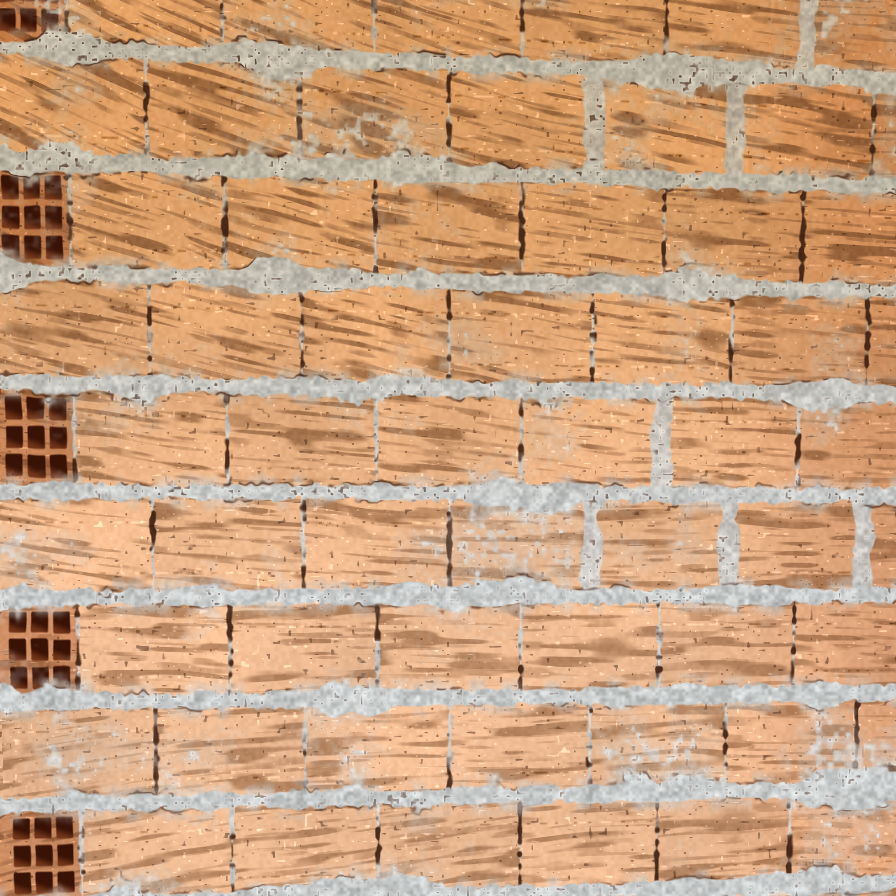
This texture is drawn by a Shadertoy shader. Its source:

```glsl
// Hollow clay brick wall in running bond, seen slightly askew: nine courses of
// grooved blocks, cored block ends at the left edge, thin dark upright joints
// and ragged grey bed mortar. Course and column indices invert two quadratics.

#define BED_HALF 0.0095
#define THIN_HALF 0.0021
#define WIDE_HALF 0.0105
#define GROOVE_DEPTH 0.72
#define SMEAR_LEVEL 0.72
#define CLAY_TOP vec3(0.87, 0.62, 0.39)
#define CLAY_LOW vec3(0.95, 0.745, 0.585)
#define GROOVE_TINT vec3(0.47, 0.29, 0.16)
#define MORTAR_TOP vec3(0.76, 0.73, 0.66)
#define MORTAR_LOW vec3(0.81, 0.82, 0.82)
#define GAP_DARK vec3(0.22, 0.11, 0.06)
#define CORE_DARK vec3(0.22, 0.07, 0.02)

float hash(vec2 p) {
    vec3 q = fract(vec3(p.xyx) * 0.1031);
    q += dot(q, q.yzx + 33.33);
    return fract((q.x + q.y) * q.z);
}

float noise(vec2 p) {
    vec2 i = floor(p), f = fract(p);
    f = f * f * (3.0 - 2.0 * f);
    return mix(mix(hash(i), hash(i + vec2(1, 0)), f.x),
               mix(hash(i + vec2(0, 1)), hash(i + vec2(1, 1)), f.x), f.y);
}

// Solves pos = start + pitch * k - shrink * k * k; returns k and local pitch
vec2 courseIndex(float pos, float start, float pitch, float shrink) {
    float local = sqrt(pitch * pitch - 4.0 * shrink * (pos - start));
    return vec2((pitch - local) / (2.0 * shrink), local);
}

float cover(float d, float soft) { return 1.0 - smoothstep(-soft, soft, d); }

// Fired clay with thin slanted grooves and two faint rows of dots
vec3 clay(vec2 p, vec2 id, float v) {
    float seed = hash(id + 17.0);
    vec3 col = mix(CLAY_TOP, CLAY_LOW, smoothstep(0.1, 0.75, p.y));
    col *= 0.96 + 0.06 * seed + 0.09 * (noise(p * 12.0) - 0.5);
    col *= mix(vec3(1), vec3(0.92, 0.86, 0.82), smoothstep(0.75, 1.0, p.x));

    float slope = (1.0 - id.x / 6.0) * mix(0.36, -0.22, id.y / 8.0) + 0.10 * (seed - 0.5);
    vec2 q = vec2(p.x, p.y - slope * p.x) + seed * 7.0;
    q.y += 0.006 * noise(q * vec2(14, 20));
    float groove = smoothstep(0.60, 0.84, noise(q * vec2(18, 150)));
    groove += 0.55 * smoothstep(0.62, 0.86, noise(q * vec2(26, 260) + 9.0));
    groove *= 0.65 + 0.7 * noise(p * 70.0);
    float fade = mix(1.0, 0.68, smoothstep(0.15, 0.8, p.y));
    col = mix(col, GROOVE_TINT, min(groove, 1.0) * GROOVE_DEPTH * fade);

    float line = cover(abs(abs(v - 0.53) - 0.24) - 0.008, 0.012) * step(0.35, hash(id + 5.0 + floor(v * 2.0)));
    float dash = noise(vec2(p.x * 190.0, id.y * 9.0 + floor(v * 2.0)));
    col += line * (0.13 * smoothstep(0.66, 0.85, dash) - 0.20 * (1.0 - smoothstep(0.14, 0.32, dash)));

    // Stray pits and pale crumbs
    float fleck = noise(p * vec2(170, 230) + 3.0);
    col = mix(col, GAP_DARK, 0.45 * smoothstep(0.87, 0.97, fleck));
    col += 0.16 * (1.0 - smoothstep(0.03, 0.12, fleck));
    return col + 0.06 * (noise(p * 240.0) - 0.5);
}

// Three by three open cores over the unit square
vec3 cores(vec2 uv, vec3 wall, float soft) {
    vec2 cell = fract(uv * 3.0) - 0.5;
    float d = length(max(abs(cell) - 0.31, 0.0)) - 0.08;
    d = max(d, max(abs(uv.x - 0.5), abs(uv.y - 0.5)) * 3.0 - 1.5);
    vec3 inside = mix(CORE_DARK, vec3(0.50, 0.24, 0.12), smoothstep(0.0, 0.4, cell.y - 0.3 * cell.x) * 0.8);
    return mix(wall * vec3(0.87, 0.76, 0.68), inside, cover(d, soft));
}

void mainImage(out vec4 fragColor, in vec2 fragCoord) {
    vec2 p = fragCoord / iResolution.xy;
    p.y = 1.0 - p.y;                              // courses count downward
    float soft = 1.2 / iResolution.y;

    // Wall coordinates
    float wobble = noise(p * 45.0) - 0.5;
    float grain = noise(p * 150.0) - 0.5;
    float grit = noise(p * 270.0 + 31.0);
    vec2 down = courseIndex(p.y, mix(0.052, 0.089, p.x), mix(0.128, 0.120, p.x), 0.001);
    float row = floor(down.x), v = fract(down.x);
    float startX = mix(0.074, 0.092, p.y);
    vec2 along = courseIndex(p.x, startX, mix(0.176, 0.1705, p.y), mix(0.0021, 0.0026, p.y));
    float evenRow = 1.0 - mod(row, 2.0);
    float column = along.x - 0.5 * evenRow;
    float joint = floor(column + 0.5);
    vec2 id = vec2(floor(column), row);

    // Solid blocks and cored ends
    vec3 col = clay(p, id, v);
    if (evenRow < 0.5 && column < 0.0) {
        vec2 uv = vec2((p.x - startX + 0.079) / 0.073, (v - 0.10) / 0.80);
        col = cores(uv + 0.03 * wobble, col, 35.0 * soft);
    }

    // Mortar body with sand and dark pits
    vec3 mortar = mix(MORTAR_TOP, MORTAR_LOW, smoothstep(0.1, 0.65, p.y));
    mortar *= 0.99 + 0.20 * grain + 0.18 * (grit - 0.5) + 0.10 * wobble;
    float pits = smoothstep(0.70, 0.95, grit) * smoothstep(-0.2, 0.3, wobble);
    mortar = mix(mortar, GAP_DARK, pits * mix(0.75, 0.45, p.y));

    // Upright joints: mostly thin, some broad ones to the right
    float cycle = mod(row, 4.0);
    bool wide = (cycle < 0.5 && joint > 2.5 && joint < 4.5 + 0.25 * row)
             || (cycle > 2.5 && row < 5.0 && joint == 4.0 - min(row, 0.0));
    float halfWidth = wide ? WIDE_HALF + 0.009 * wobble : THIN_HALF + 0.002 * wobble;
    float dJoint = abs(column - joint) * along.y - halfWidth + 0.004 * grain;
    if (joint < 0.0) dJoint = 1.0;
    float run = noise(vec2(joint * 7.0 + row * 3.7, p.y * 40.0));
    float filled = smoothstep(0.36, 0.66, run + 0.6 * grain);
    vec3 upright = wide ? mortar : mix(GAP_DARK, mortar, filled);
    col = mix(col, upright, cover(dJoint, soft) * 0.9);

    // Smears spread from the beds and sit in scattered patches
    float patches = 0.60 * noise(p * 13.0 + 4.0) + 0.22 * noise(p * 38.0) + 0.18 * (grain + 0.5);
    float dBed = abs(down.x - floor(down.x + 0.5)) * down.y;
    float spill = 0.017 * smoothstep(0.52, 0.85, patches);
    float edge = dBed - BED_HALF - spill + 0.005 * wobble + 0.006 * grain;
    float smear = smoothstep(SMEAR_LEVEL, SMEAR_LEVEL + 0.09, patches) * (0.5 + 0.8 * grain);
    float film = (1.0 - smoothstep(0.0, 0.016, edge)) * smoothstep(0.35, 0.8, noise(p * 60.0 + 8.0));
    film += 0.4 * smoothstep(0.55, 0.72, patches);
    col = mix(col, mortar, clamp(max(smear, 0.55 * film), 0.0, 0.85));

    // Bed joints, with broken dark crumbs along their edges
    float gap = smoothstep(0.50, 0.78, noise(p * vec2(32, 70) + 12.0));
    gap *= smoothstep(0.30, 0.65, noise(p * 130.0 + 6.0)) * mix(0.95, 0.55, p.y);
    col = mix(col, GAP_DARK, cover(abs(edge) - 0.0016, 1.5 * soft) * gap);
    col = mix(col, mortar, cover(edge + 0.001, 1.3 * soft));

    fragColor = vec4(clamp(col, 0.0, 1.0), 1.0);
}
```
